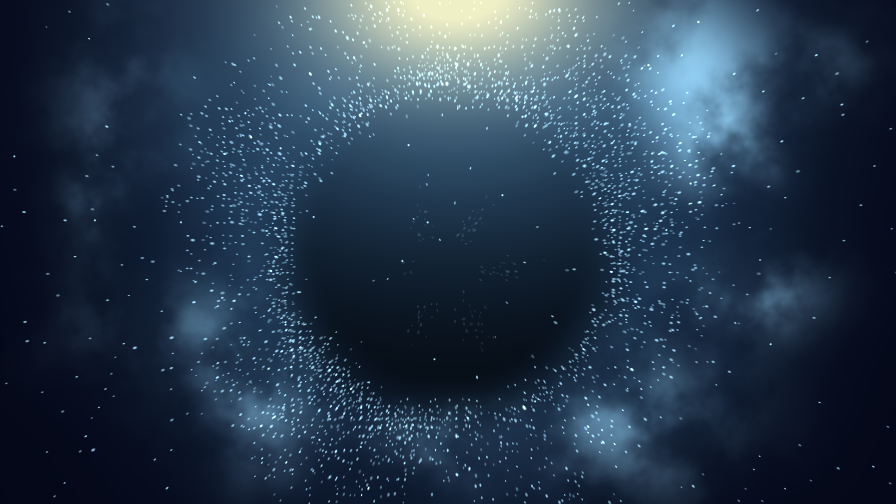
This background is drawn by a WebGL 1 fragment shader. Its source:

```glsl
precision highp float;

uniform vec2 u_resolution;

const vec2 RING_CENTER = vec2(0.89, 0.51);
const float RING_RADIUS = 0.335;
const vec3 NIGHT = vec3(0.012, 0.022, 0.085);
const vec3 NAVY = vec3(0.06, 0.135, 0.225);
const vec3 TEAL = vec3(0.15, 0.25, 0.31);
const vec3 MIST = vec3(0.46, 0.62, 0.67);
const vec3 SPARK = vec3(0.68, 0.86, 0.90);
const vec3 CREAM = vec3(0.94, 0.94, 0.78);

float hash(vec2 p) {
  return fract(sin(dot(p, vec2(127.1, 311.7))) * 43758.545);
}

float noise(vec2 p) {
  vec2 i = floor(p);
  vec2 f = fract(p);
  f = f * f * (3.0 - 2.0 * f);
  return mix(mix(hash(i), hash(i + vec2(1.0, 0.0)), f.x),
             mix(hash(i + vec2(0.0, 1.0)), hash(i + vec2(1.0, 1.0)), f.x), f.y);
}

float fbm(vec2 p) {
  float sum = 0.0;
  float amp = 0.5;
  for (int i = 0; i < 5; i++) {
    sum += amp * noise(p);
    p = mat2(1.6, 1.2, -1.2, 1.6) * p + 3.7;
    amp *= 0.5;
  }
  return sum;
}

float blob(vec2 p, vec2 center, vec2 size) {
  vec2 d = (p - center) / size;
  return exp(-dot(d, d));
}

// Smoke banks gathered around the ring
float cloudMask(vec2 p) {
  float left = 0.50 * blob(p, vec2(0.25, 0.80), vec2(0.12, 0.16))
             + 0.40 * blob(p, vec2(0.18, 0.61), vec2(0.06, 0.12))
             + 0.50 * blob(p, vec2(0.32, 0.34), vec2(0.17, 0.10));
  float below = 0.80 * blob(p, vec2(0.52, 0.23), vec2(0.12, 0.15))
              + 0.90 * blob(p, vec2(0.93, 0.13), vec2(0.15, 0.08))
              + 0.75 * blob(p, vec2(1.27, 0.16), vec2(0.19, 0.13));
  float right = 0.95 * blob(p, vec2(1.38, 0.86), vec2(0.13, 0.15))
              + 0.90 * blob(p, vec2(1.45, 0.71), vec2(0.10, 0.09))
              + 0.90 * blob(p, vec2(1.50, 0.43), vec2(0.12, 0.09))
              + 0.40 * blob(p, vec2(1.62, 0.87), vec2(0.12, 0.09));
  return left + below + right;
}

// Chance of finding a particle at a place
float sparkDensity(vec2 p) {
  vec2 d = p - RING_CENTER;
  float r = length(d) + 0.035 * (noise(p * 9.0) - 0.5);
  float clump = smoothstep(0.2, 0.8, noise(p * 8.0 + 5.0));
  float offset = (r - RING_RADIUS) / 0.028;
  float rim = exp(-offset * offset) * (0.35 + 0.6 * clump);
  float spread = smoothstep(0.31, 0.36, r) * (1.0 - smoothstep(0.38, 0.64, r));
  return rim + spread * (0.13 + 0.3 * clump);
}

// Faint spokes inside the ring
float spokeDensity(vec2 p) {
  vec2 d = p - vec2(0.89, 0.47);
  float r = length(d);
  float spokes = pow(0.5 + 0.5 * cos(6.0 * atan(d.y, d.x)), 3.0);
  float band = smoothstep(0.05, 0.08, r) * (1.0 - smoothstep(0.09, 0.20, r));
  return 0.6 * spokes * band * smoothstep(-0.10, -0.05, d.x);
}

// One jittered dash per cell, stretched away from the ring center
float dashes(vec2 p, float cell, float seed, float pixel) {
  vec2 id = floor(p / cell);
  vec2 jitter = vec2(hash(id + seed), hash(id + seed + 17.3));
  vec2 spot = (id + 0.25 + 0.5 * jitter) * cell;
  vec2 axis = normalize(spot - RING_CENTER + 0.0001);
  vec2 d = p - spot;
  d = vec2(dot(d, axis) * 0.6, dot(d, vec2(-axis.y, axis.x)));
  float size = cell * mix(0.06, 0.15, hash(id + seed + 41.9));
  float shape = 1.0 - smoothstep(size * 0.3, size + 0.6 * pixel, length(d));
  float pick = hash(id + seed + 73.1);
  float shown = step(pick, sparkDensity(spot)) + 0.22 * step(pick, spokeDensity(spot));
  return shape * shown * mix(0.35, 1.0, hash(id + seed + 91.7));
}

float stars(vec2 p, float cell, float pixel) {
  vec2 id = floor(p / cell);
  vec2 jitter = vec2(hash(id + 8.2), hash(id + 29.4));
  float d = length(p - (id + 0.15 + 0.7 * jitter) * cell);
  return step(hash(id + 53.6), 0.07) * (1.0 - smoothstep(0.0, 0.0025 + 0.5 * pixel, d));
}

void main() {
  float pixel = 1.0 / u_resolution.y;
  vec2 p = gl_FragCoord.xy * pixel;
  p.x += 0.5 * (16.0 / 9.0 - u_resolution.x * pixel);
  float r = length(p - RING_CENTER);
  float outside = smoothstep(0.25, 0.40, r);

  // Night backdrop and haze around the dark disc
  vec3 color = mix(NIGHT, NAVY, 0.95 * blob(p, vec2(0.90, 0.58), vec2(0.66, 0.60)));
  color *= mix(0.45 + 0.5 * smoothstep(0.25, 0.80, p.y), 1.0, outside);
  color += TEAL * 0.55 * outside * exp(-pow(r / 0.60, 4.0)) * fbm(p * 4.0);

  // Smoke
  float puffs = smoothstep(0.25, 0.78, fbm(p * 7.5 + 2.0));
  color += MIST * cloudMask(p) * outside * (0.10 + 0.85 * puffs);

  // Light from above
  vec2 lamp = vec2(0.905, 1.02);
  color += TEAL * 1.15 * blob(p, lamp, vec2(0.52, 0.42));
  float core = 0.90 * blob(p, lamp, vec2(0.25, 0.16)) + 0.22 * blob(p, lamp, vec2(0.36, 0.28));
  color = mix(color, CREAM, min(core, 1.0));

  // Particles and stars
  float sparks = 0.0;
  for (int i = 0; i < 4; i++) {
    float layer = float(i);
    sparks += dashes(p + layer * 0.0047, 0.0125 + 0.0023 * layer, layer * 13.7, pixel);
  }
  color += SPARK * 0.75 * sparks * (1.0 - 0.7 * min(core, 1.0));
  color += SPARK * stars(p, 0.075, pixel);

  gl_FragColor = vec4(min(color, 1.0), 1.0);
}
```
